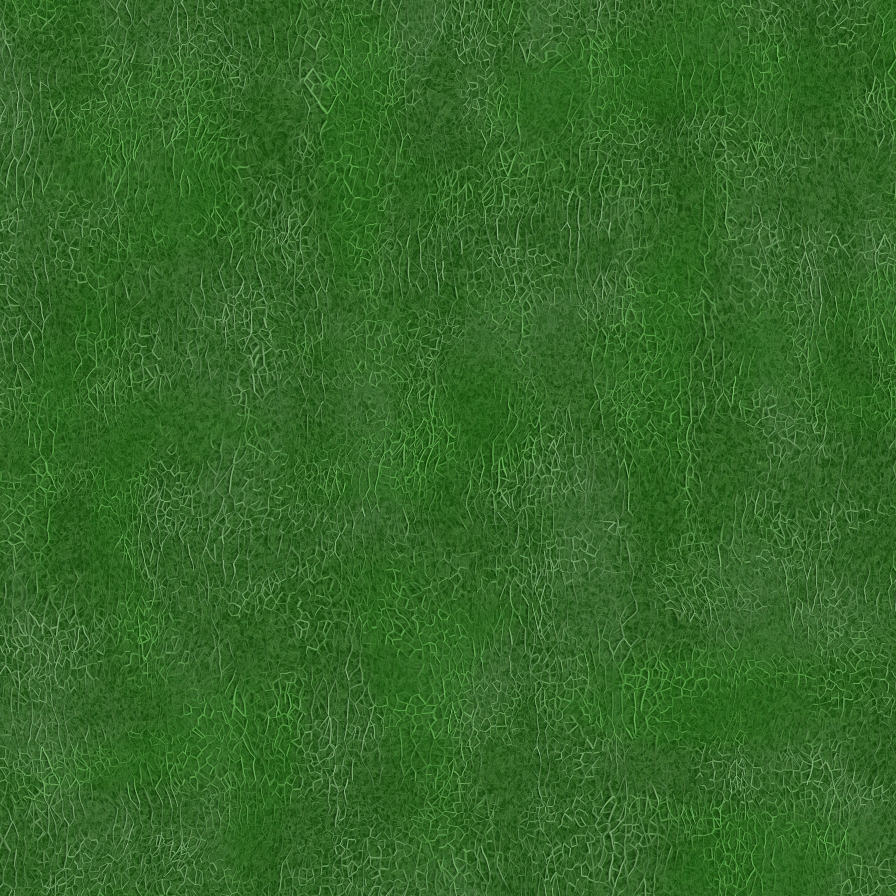
Give the GLSL for this texture, as a Shadertoy shader.

```glsl
const vec3 DEEP_GREEN   = vec3(0.090, 0.295, 0.045);
const vec3 MID_GREEN    = vec3(0.220, 0.420, 0.160);
const vec3 WORN_GREEN   = vec3(0.260, 0.415, 0.230);
const vec3 VIVID_GREEN  = vec3(0.130, 0.410, 0.075);
const vec3 PALE_CREASE  = vec3(0.540, 0.750, 0.490);
const vec3 VIVID_CREASE = vec3(0.400, 0.740, 0.320);

// Cells per canvas, across and up
const vec2 WRINKLE_CELLS = vec2(96.0, 40.0);
const vec2 GRAIN_CELLS   = vec2(122.0, 94.0);
const vec2 PORE_CELLS    = vec2(290.0, 250.0);

const float WRINKLE_STRENGTH = 1.0;
const float GRAIN_STRENGTH   = 0.86;
const float PORE_STRENGTH    = 0.26;
const float CREASE_WIDTH     = 0.0007;
const float SHADOW_WIDTH     = 0.0042;
const float SHADOW_STRENGTH  = 0.60;
const float BEND_SCALE       = 7.0;
const float BEND_AMOUNT      = 0.014;
const float WOBBLE_SCALE     = 45.0;
const float WOBBLE_AMOUNT    = 0.0024;

struct Crease {
    float dist;   // distance to the nearest cell border, in canvas units
    float side;   // horizontal part of the border normal
    float edge;   // random value shared by both sides of the border
    float cell;   // random value of the cell
};

vec2 hash2(vec2 p) {
    vec3 q = fract(p.xyx * vec3(0.1031, 0.1030, 0.0973));
    q += dot(q, q.yzx + 33.33);
    return fract((q.xx + q.yz) * q.zy);
}

// Layered, folded sines for broad variation
float waves(vec2 p) {
    const mat2 TURN = mat2(0.8, 0.6, -0.6, 0.8);
    float sum = 0.0, amp = 0.6;
    for (int i = 0; i < 4; i++) {
        p = TURN * p * 1.6 + 1.7;
        p += 0.8 * sin(p.yx * 0.83 + 0.6);
        sum += amp * sin(p.x) * cos(p.y);
        amp *= 0.55;
    }
    return sum;
}

// Cellular noise with exact borders
Crease creases(vec2 p, vec2 cells) {
    p *= cells;
    vec2 base = floor(p), f = p - base;
    vec2 nearCell = vec2(0.0), nearVec = vec2(0.0);
    float best = 1e3;
    for (int y = -1; y <= 1; y++)
    for (int x = -1; x <= 1; x++) {
        vec2 g = vec2(x, y);
        vec2 r = g + hash2(base + g) - f;
        float d = dot(r, r);
        if (d < best) { best = d; nearCell = g; nearVec = r; }
    }

    Crease c = Crease(1e3, 0.0, 0.0, hash2(base + nearCell + 71.0).x);
    for (int y = -2; y <= 2; y++)
    for (int x = -2; x <= 2; x++) {
        vec2 g = nearCell + vec2(x, y);
        vec2 r = g + hash2(base + g) - f;
        vec2 gap = r - nearVec;
        if (dot(gap, gap) < 1e-5) continue;
        vec2 n = normalize(gap);
        vec2 slope = n * cells;
        float d = dot(0.5 * (r + nearVec), n) / length(slope);
        if (d < c.dist) {
            c.dist = d;
            c.side = normalize(slope).x;
            c.edge = hash2(2.0 * base + nearCell + g + 19.0).y;
        }
    }
    return c;
}

float ridge(Crease c, float pixel) {
    return 1.0 - smoothstep(0.0, CREASE_WIDTH + 0.75 * pixel, c.dist);
}

float shadow(Crease c) {
    return (0.25 + 0.75 * max(c.side, 0.0)) * (1.0 - smoothstep(0.0, SHADOW_WIDTH, c.dist));
}

void mainImage(out vec4 fragColor, in vec2 fragCoord) {
    vec2 uv = fragCoord / iResolution.y;
    float pixel = 1.0 / iResolution.y;

    // Gentle bends and a fine wobble make the creases wander
    vec2 bend = vec2(waves(uv * BEND_SCALE), waves(uv * BEND_SCALE + 40.0));
    vec2 wobble = vec2(waves(uv * WOBBLE_SCALE), waves(uv * WOBBLE_SCALE + 63.0));
    vec2 p = uv + BEND_AMOUNT * bend + WOBBLE_AMOUNT * wobble + 3.0;

    Crease wrinkle = creases(p, WRINKLE_CELLS);
    Crease grain = creases(p + 0.37, GRAIN_CELLS);
    Crease pore = creases(p + 0.71, PORE_CELLS);

    // Patches of wear, tint and crease density
    float wear = waves(uv * vec2(13.0, 8.0) + 11.0);
    float tint = waves(uv * 9.0 + 27.0);
    float folds = mix(0.25, 1.0, smoothstep(-0.40, 0.40, waves(uv * vec2(26.0, 11.0) + 5.0)));
    float cracks = mix(0.35, 1.0, smoothstep(-0.40, 0.35, waves(uv * 19.0 + 52.0)));

    // Hide colour with fine mottling
    float tone = 0.47 + 0.24 * wear + 1.0 * (pore.cell - 0.5);
    vec3 color = mix(DEEP_GREEN, MID_GREEN, clamp(tone, 0.0, 1.15));
    color = mix(color, WORN_GREEN, 0.35 * smoothstep(0.0, 0.7, wear) * (0.4 + pore.cell));
    color = mix(color, VIVID_GREEN, 0.35 * smoothstep(0.0, 0.7, tint));

    // Shaded flanks, then raised pale creases
    float upright = smoothstep(0.25, 0.95, abs(wrinkle.side));
    float wrinkleGain = WRINKLE_STRENGTH * folds * mix(0.12, 1.0, upright) * mix(0.30, 1.0, wrinkle.edge);
    float grainGain = GRAIN_STRENGTH * cracks * mix(0.15, 1.0, grain.edge);
    color *= 1.0 - SHADOW_STRENGTH * max(shadow(wrinkle) * wrinkleGain, 0.8 * shadow(grain) * grainGain);

    float light = PORE_STRENGTH * pore.edge * ridge(pore, pixel);
    light = max(light, grainGain * ridge(grain, pixel));
    light = max(light, wrinkleGain * ridge(wrinkle, pixel));
    vec3 creaseColor = mix(PALE_CREASE, VIVID_CREASE, smoothstep(-0.4, 0.5, tint));
    color = mix(color, creaseColor, light);

    fragColor = vec4(color, 1.0);
}
```
